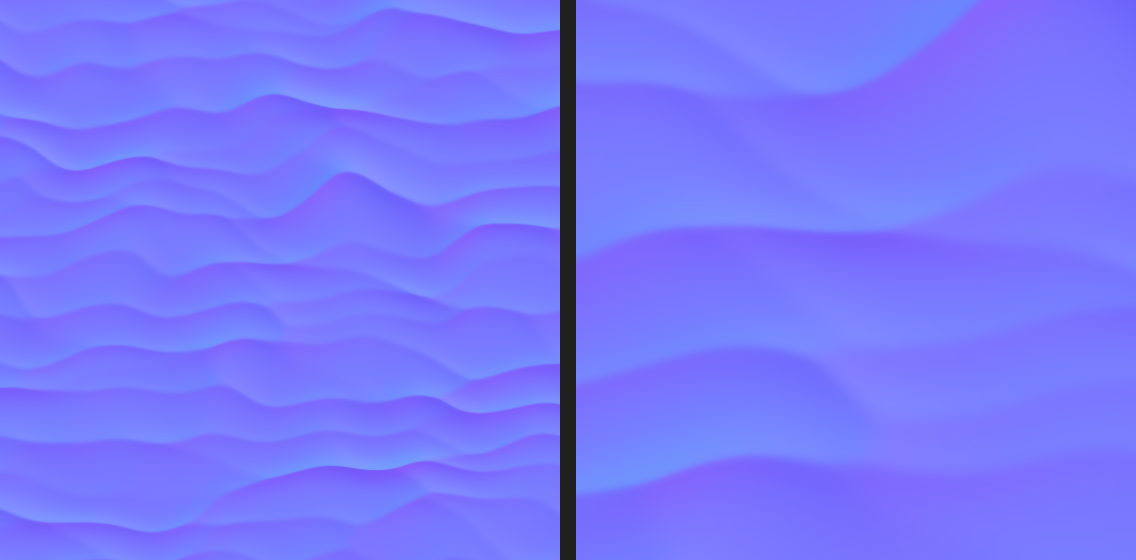
Left, the full canvas; right, a detail of the centre.
Reproduce this texture map procedurally as a WebGL 1 fragment shader.

```glsl
precision highp float;
// Tangent-space normal map of wind-blown sand ripples.
// Stretched, staggered cells are blended by a smooth minimum into shallow
// troughs with crisp crests, bent by noise; the slope becomes the colour.

uniform vec2 u_resolution;

const vec2 CELL_COUNT = vec2(4.8, 13.7);   // troughs across and up the canvas
const vec2 JITTER = vec2(0.85, 0.72);      // scatter of the trough centres
const float SIDE_WEIGHT = 0.6;             // lower values weaken the side walls
const float CREST_SHARPNESS = 20.0;
const float SHARPNESS_VARIATION = 0.7;
const float BEND = 0.088;                  // vertical waviness of the crests
const float SWELL = 0.04;                  // soft unevenness inside the troughs
const float RELIEF = 0.0118;               // slope to normal strength
const float STEEPEST = 0.32;               // soft limit of the slope
const vec2 TILT = vec2(-0.048, -0.053);    // overall lean of the surface
const float SLOPE_STEP = 0.001;

vec2 hash2(vec2 p) {
  vec3 q = fract(vec3(p.xyx) * vec3(0.1031, 0.1030, 0.0973));
  q += dot(q, q.yzx + 33.33);
  return fract((q.xx + q.yz) * q.zy);
}

float cornerRamp(vec2 corner, vec2 offset) {
  return dot(hash2(corner + 71.0) * 2.0 - 1.0, offset);
}

// Gradient noise, roughly -0.7 to 0.7
float gradientNoise(vec2 p) {
  vec2 i = floor(p);
  vec2 f = p - i;
  vec2 w = f * f * f * (f * (f * 6.0 - 15.0) + 10.0);
  vec2 e = vec2(1.0, 0.0);
  float low = mix(cornerRamp(i, f), cornerRamp(i + e.xy, f - e.xy), w.x);
  float high = mix(cornerRamp(i + e.yx, f - e.yx), cornerRamp(i + e.xx, f - e.xx), w.x);
  return mix(low, high, w.y);
}

// Smooth minimum of squared distances to jittered, staggered centres
float troughs(vec2 p, float sharpness) {
  float total = 0.0;
  float baseRow = floor(p.y);
  for (int j = -1; j <= 1; j++) {
    float row = baseRow + float(j);
    float stagger = 0.5 * mod(row, 2.0);
    float baseColumn = floor(p.x - stagger);
    for (int i = -2; i <= 2; i++) {
      vec2 id = vec2(baseColumn + float(i), row);
      vec2 centre = id + 0.5 + JITTER * (hash2(id + 19.0) - 0.5);
      centre.x += stagger;
      vec2 d = p - centre;
      total += exp(-sharpness * (SIDE_WEIGHT * d.x * d.x + d.y * d.y));
    }
  }
  return -log(total + 1e-20) / sharpness;
}

// Flat-bottomed troughs that steepen towards the crests
float sandHeight(vec2 p) {
  vec2 bent = p;
  bent.y += BEND * gradientNoise(p * vec2(5.6, 4.5) + 5.0);
  bent.x += 0.5 * BEND * gradientNoise(p * vec2(4.0, 6.0) + 40.0);
  float swell = SWELL * gradientNoise(p * vec2(6.0, 13.0) + 23.0);
  float softness = SHARPNESS_VARIATION * gradientNoise(p * 4.0 + 60.0);
  float h = troughs(bent * CELL_COUNT + 10.0, CREST_SHARPNESS * (1.0 + softness));
  return h * (0.65 + 0.8 * h) + swell;
}

// Central differences of the height
vec2 sandSlope(vec2 p, float h) {
  vec2 e = vec2(h, 0.0);
  return vec2(sandHeight(p + e.xy) - sandHeight(p - e.xy),
              sandHeight(p + e.yx) - sandHeight(p - e.yx)) / (2.0 * h);
}

vec2 softLimit(vec2 v, float limit) {
  return v / sqrt(1.0 + dot(v, v) / (limit * limit));
}

void main() {
  vec2 uv = gl_FragCoord.xy / u_resolution;
  vec2 slope = RELIEF * sandSlope(uv, SLOPE_STEP);
  vec2 lean = TILT - softLimit(slope, STEEPEST);
  vec3 normal = normalize(vec3(lean, 1.0));
  gl_FragColor = vec4(normal * 0.5 + 0.5, 1.0);
}
```
